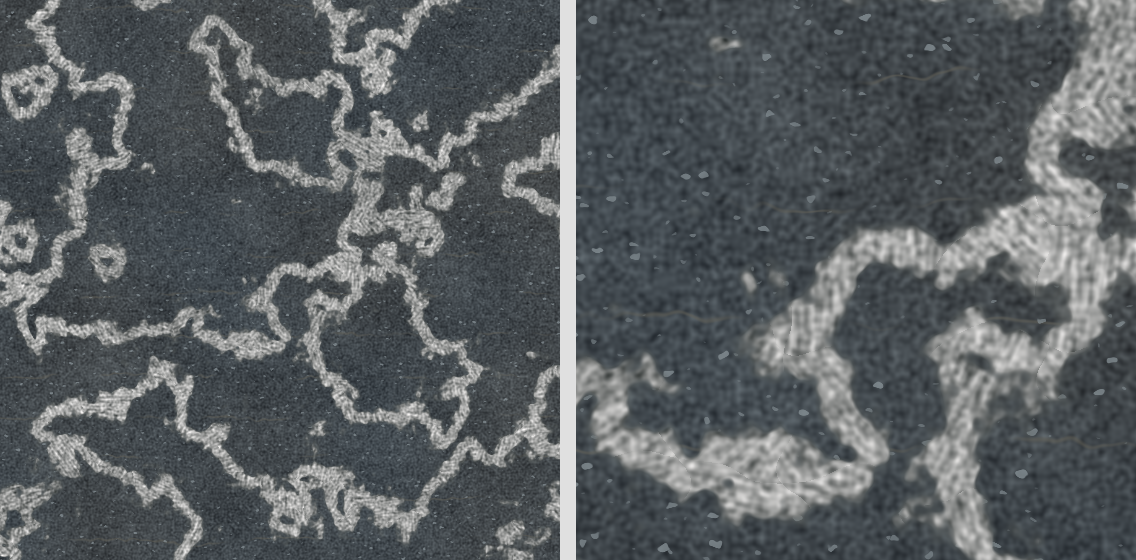
Left: the whole. Right: its middle third, enlarged.
Give the GLSL for this texture, as a Shadertoy shader.

```glsl
// Dark slate crossed by a wandering network of pale, hatched mineral veins.

// Slate
const vec3 SLATE_DARK = vec3(0.205, 0.226, 0.243);
const vec3 SLATE_LIGHT = vec3(0.305, 0.332, 0.350);
const vec3 SLATE_TINT = vec3(-0.018, 0.0, 0.018);
const vec3 SPECK_COLOR = vec3(0.52, 0.56, 0.58);
const vec3 SEAM_COLOR = vec3(0.40, 0.39, 0.35);
const float SPECK_GRID = 75.0;
const float SPECK_SHARE = 0.45;
const float SEAM_SPACING = 0.073;

// Veins
const vec3 VEIN_DARK = vec3(0.44, 0.45, 0.445);
const vec3 VEIN_LIGHT = vec3(0.73, 0.73, 0.725);
const vec3 HALO_COLOR = vec3(0.37, 0.39, 0.38);
const float VEIN_SCALE = 3.3;
const float VEIN_GAIN = 0.54;
const float VEIN_HALF_WIDTH = 0.0118;
const float VEIN_SOFTNESS = 0.0028;
const float VEIN_POOLING = 2.6;   // lower values widen the pools at flat spots
const float HATCH_PATCHES = 13.0;
const vec2 HATCH_FREQUENCY = vec2(55.0, 215.0);

// Integer hash: two values in 0..1 per cell
vec2 hash2(vec2 cell) {
    uvec2 v = uvec2(ivec2(cell)) * 1664525u + 1013904223u;
    v.x += v.y * 1664525u;
    v.y += v.x * 1664525u;
    v ^= v >> 16u;
    v.x += v.y * 1664525u;
    v.y += v.x * 1664525u;
    v ^= v >> 16u;
    return vec2(v >> 16u) / 65535.0;
}

mat2 rotation(float angle) {
    float c = cos(angle), s = sin(angle);
    return mat2(c, s, -s, c);
}

float cornerSlope(vec2 cell, vec2 offset) {
    return dot(hash2(cell) * 2.0 - 1.0, offset);
}

float gradientNoise(vec2 p) {
    vec2 i = floor(p), f = p - i;
    vec2 u = f * f * f * (f * (f * 6.0 - 15.0) + 10.0);
    vec2 e = vec2(1.0, 0.0);
    float low = mix(cornerSlope(i, f), cornerSlope(i + e, f - e), u.x);
    float high = mix(cornerSlope(i + e.yx, f - e.yx), cornerSlope(i + 1.0, f - 1.0), u.x);
    return mix(low, high, u.y);
}

float fbm(vec2 p, float gain) {
    float sum = 0.0, amplitude = 1.0;
    mat2 turn = rotation(0.63) * 2.0;
    for (int octave = 0; octave < 4; octave++) {
        sum += amplitude * gradientNoise(p);
        p = turn * p + vec2(17.3, 9.7);
        amplitude *= gain;
    }
    return sum;
}

// Veins follow the zero line of this field
float veinField(vec2 p) {
    vec2 warp = vec2(gradientNoise(p * 14.0 + 31.4), gradientNoise(p * 14.0 + 77.7));
    return fbm((p + 0.02 * warp) * VEIN_SCALE + vec2(4.35, 12.6), VEIN_GAIN);
}

float veinDistance(vec2 p) {
    vec2 e = vec2(0.003, 0.0);
    float center = veinField(p);
    vec2 slope = vec2(veinField(p + e), veinField(p + e.yx)) - center;
    float steepness = length(vec2(length(slope) / e.x, VEIN_POOLING));
    float bumps = 0.013 * gradientNoise(p * 52.0) + 0.009 * gradientNoise(p * 105.0 + 2.6);
    return abs(center) / steepness + bumps;
}

// Small ragged chips scattered over a jittered grid
float specks(vec2 p, float pixel) {
    p += 0.003 * vec2(gradientNoise(p * 190.0), gradientNoise(p * 190.0 + 44.0));
    vec2 home = floor(p * SPECK_GRID);
    float cover = 0.0;
    for (int y = -1; y <= 1; y++)
    for (int x = -1; x <= 1; x++) {
        vec2 cell = home + vec2(x, y);
        vec2 pick = hash2(cell + 500.0);
        vec2 offset = p - (cell + hash2(cell)) / SPECK_GRID;
        float radius = mix(0.0007, 0.0025, pick.y * pick.y);
        float away = length(offset * vec2(0.75, 1.2)) - radius;
        float chip = 1.0 - smoothstep(-0.6 * pixel, 0.6 * pixel, away);
        cover = max(cover, chip * step(pick.x, SPECK_SHARE) * (0.3 + 0.7 * pick.y));
    }
    return cover;
}

vec3 slateColor(vec2 p, float pixel) {
    float tone = 0.5 + 0.6 * fbm(p * 8.0 + 40.0, 0.55) + 0.8 * gradientNoise(p * 75.0)
               + 1.5 * gradientNoise(p * 215.0);
    vec3 color = mix(SLATE_DARK, SLATE_LIGHT, tone);
    color += SLATE_TINT * gradientNoise(p * 3.5 + 8.2);

    // Faint, broken horizontal seams
    float row = p.y / SEAM_SPACING + 0.25 * gradientNoise(p * 7.0 + 3.1)
              + 0.1 * gradientNoise(p * 60.0);
    float seam = abs(fract(row) - 0.5) * SEAM_SPACING;
    float line = 1.0 - smoothstep(0.0, 0.0012 + pixel, seam);
    line *= smoothstep(-0.05, 0.25, gradientNoise(p * vec2(14.0, 13.0) + 60.0));
    color = mix(color, SEAM_COLOR, 0.5 * line);
    return mix(color, SPECK_COLOR, 0.8 * specks(p, pixel));
}

vec3 veinColor(vec2 p, float depth) {
    // Each patch is hatched in its own direction
    vec2 patchCell = floor(p * HATCH_PATCHES + 0.8 * gradientNoise(p * 20.0));
    float angle = 3.1416 * hash2(patchCell + 900.0).x;
    float hatch = gradientNoise(rotation(angle) * p * HATCH_FREQUENCY);
    float tone = 0.66 + 1.15 * hatch + 1.15 * gradientNoise(p * 195.0)
               + 0.6 * gradientNoise(p * 65.0 + 5.0) + 0.4 * gradientNoise(p * 5.0);
    tone -= 0.4 * smoothstep(0.4, 1.0, depth);
    return mix(VEIN_DARK, VEIN_LIGHT, tone);
}

void mainImage(out vec4 fragColor, in vec2 fragCoord) {
    vec2 p = fragCoord / iResolution.y;
    float pixel = 1.0 / iResolution.y;
    float d = veinDistance(p);
    float soft = max(VEIN_SOFTNESS, pixel);
    float vein = 1.0 - smoothstep(VEIN_HALF_WIDTH - soft, VEIN_HALF_WIDTH + soft, d);
    float halo = 1.0 - smoothstep(VEIN_HALF_WIDTH, VEIN_HALF_WIDTH + 3.0 * soft, d);

    vec3 color = mix(slateColor(p, pixel), HALO_COLOR, 0.4 * halo);
    color = mix(color, veinColor(p, d / VEIN_HALF_WIDTH), vein);
    fragColor = vec4(color, 1.0);
}
```
